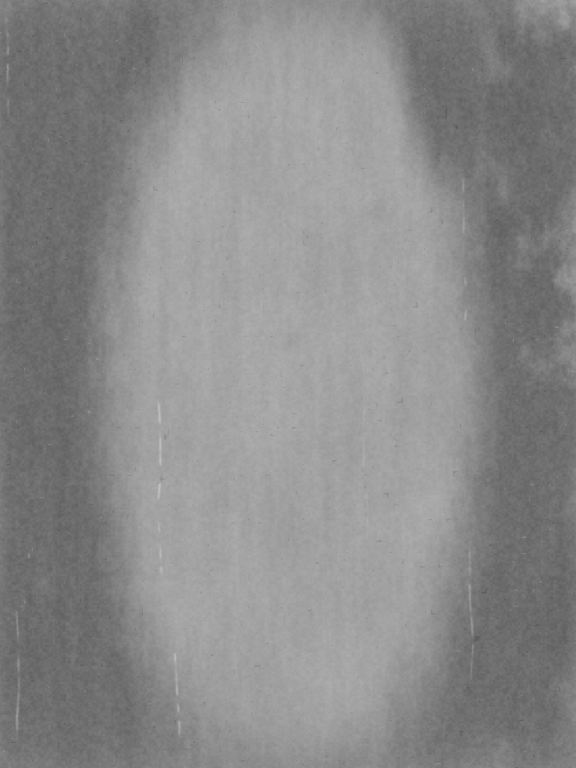
This background is drawn by a Shadertoy shader. Its source:

```glsl
const float DARK_TONE = 0.428;
const float LIGHT_TONE = 0.642;
const vec2 OVAL_CENTER = vec2(0.505, 0.49);
const vec2 OVAL_RADIUS = vec2(0.322, 0.535);
const float OVAL_SOFTNESS = 0.21;
const float EDGE_RAGGEDNESS = 0.20;
const float GRAIN_AMOUNT = 0.060;
const float FIBRE_AMOUNT = 0.040;
const float BLOTCH_AMOUNT = 0.055;
const float SCUFF_AMOUNT = 0.14;

// Each scratch: x, lower y, upper y, strength
const int SCRATCH_COUNT = 7;
const vec4 SCRATCHES[SCRATCH_COUNT] = vec4[SCRATCH_COUNT](
    vec4(0.280, 0.250, 0.495, 0.10),
    vec4(0.309, 0.036, 0.170, 0.12),
    vec4(0.820, 0.110, 0.300, 0.12),
    vec4(0.033, 0.040, 0.210, 0.12),
    vec4(0.808, 0.570, 0.780, 0.09),
    vec4(0.637, 0.290, 0.550, 0.03),
    vec4(0.014, 0.850, 0.980, 0.13));

float hash(vec2 p) {
    return fract(sin(dot(p, vec2(12.9898, 78.233))) * 43758.5453);
}

float noise(vec2 p) {
    vec2 cell = floor(p);
    vec2 f = fract(p);
    f = f * f * (3.0 - 2.0 * f);
    return mix(mix(hash(cell), hash(cell + vec2(1.0, 0.0)), f.x),
               mix(hash(cell + vec2(0.0, 1.0)), hash(cell + 1.0), f.x), f.y);
}

float fbm(vec2 p) {
    float sum = 0.0;
    float weight = 0.5;
    for (int i = 0; i < 5; i++) {
        sum += weight * noise(p);
        p = p * 2.03 + 17.3;
        weight *= 0.5;
    }
    return sum / 0.96875;
}

float spot(vec2 uv, vec2 center, vec2 radius) {
    vec2 d = (uv - center) / radius;
    return exp(-dot(d, d));
}

float scratches(vec2 uv) {
    float sum = 0.0;
    for (int i = 0; i < SCRATCH_COUNT; i++) {
        vec4 s = SCRATCHES[i];
        float seed = float(i) * 13.7;
        float wobble = 0.008 * (noise(vec2(seed, uv.y * 18.0)) - 0.5);
        float across = (uv.x - s.x - wobble - 0.03 * (s.y - uv.y)) / 0.0022;
        float along = smoothstep(s.y - 0.01, s.y + 0.02, uv.y)
                    * (1.0 - smoothstep(s.z - 0.02, s.z + 0.01, uv.y));
        float broken = smoothstep(0.25, 0.7, noise(vec2(seed, uv.y * 90.0)));
        sum += s.w * along * broken * exp(-across * across);
    }
    return sum;
}

void mainImage(out vec4 fragColor, in vec2 fragCoord) {
    vec2 uv = fragCoord / iResolution.xy;
    vec2 p = fragCoord / iResolution.y;

    // Pale oval with a ragged, brushed edge
    float ragged = 0.6 * fbm(p * vec2(14.0, 8.0)) + 0.4 * fbm(p * vec2(90.0, 35.0));
    float radius = length((uv - OVAL_CENTER) / OVAL_RADIUS);
    radius += EDGE_RAGGEDNESS * (ragged - 0.5);
    radius += 0.22 * spot(uv, vec2(0.75, 0.88), vec2(0.06, 0.11));
    radius -= 0.10 * spot(uv, vec2(0.66, 0.91), vec2(0.05, 0.07));
    float oval = 1.0 - smoothstep(1.0 - OVAL_SOFTNESS, 1.0 + OVAL_SOFTNESS, radius);
    float tone = mix(DARK_TONE, LIGHT_TONE, oval);

    // Faded borders and broad tonal drift
    float borderY = min(uv.y, 1.0 - uv.y);
    float borderX = min(uv.x, 1.0 - uv.x);
    tone += (1.0 - oval) * (0.06 * exp(-borderY / 0.035) + 0.04 * exp(-borderX / 0.012));
    tone -= oval * 0.05 * exp(-borderY / 0.05);
    tone += BLOTCH_AMOUNT * (fbm(p * 9.0 + 4.0) - 0.5);
    tone -= 0.035 * spot(uv, vec2(0.505, 0.558), vec2(0.022, 0.016));
    tone -= 0.030 * spot(uv, vec2(0.652, 0.722), vec2(0.022, 0.015));
    tone -= 0.020 * smoothstep(0.74, 0.82, uv.y)
          * (smoothstep(0.20, 0.255, uv.x) - smoothstep(0.258, 0.264, uv.x));

    // Worn patches, mostly along the right side
    float wear = smoothstep(0.78, 0.92, uv.x) * (0.45 + 0.55 * smoothstep(0.1, 0.45, uv.y));
    wear += 0.5 * spot(uv, vec2(0.07, 0.245), vec2(0.025, 0.025));
    wear += 0.6 * spot(uv, vec2(0.008, 0.93), vec2(0.012, 0.07));
    float scuff = smoothstep(0.47, 0.78, fbm(p * vec2(20.0, 13.0) + 31.0));
    scuff *= 0.35 + 0.9 * fbm(p * vec2(150.0, 110.0));
    tone += SCUFF_AMOUNT * wear * scuff * (1.0 - 0.8 * oval);
    tone += scratches(uv);

    // Vertical fibres, paper grain and fine specks
    float fibre = 0.6 * noise(p * vec2(75.0, 6.0)) + 0.4 * noise(p * vec2(230.0, 38.0));
    tone += FIBRE_AMOUNT * (fibre - 0.5);
    float grain = 0.55 * noise(p * 370.0) + 0.45 * noise(p * 170.0 + 8.0);
    tone += GRAIN_AMOUNT * (grain - 0.5) * mix(1.35, 0.85, oval);
    float speck = noise(p * 210.0 + 53.0);
    tone -= 0.06 * smoothstep(0.91, 0.99, speck);
    tone += 0.09 * (1.0 - oval) * smoothstep(0.94, 1.0, noise(p * 190.0 + 91.0));

    fragColor = vec4(vec3(clamp(tone, 0.0, 1.0)), 1.0);
}
```
